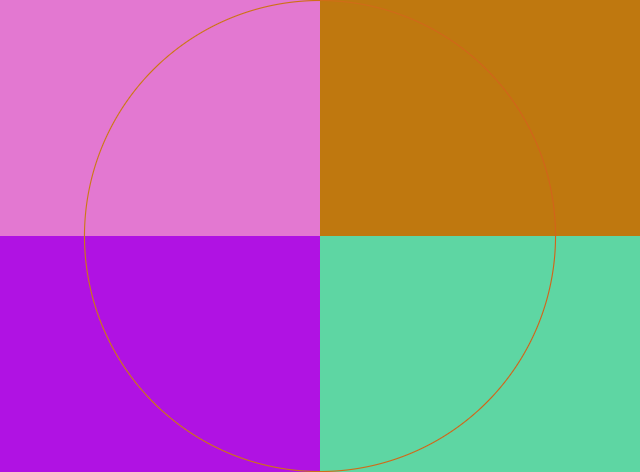
Give the GLSL for this background, as a WebGL 2 fragment shader.

```glsl
#version 300 es
precision highp float;

#define TOP_LEFT vec3(0.89, 0.47, 0.82)
#define TOP_RIGHT vec3(0.75, 0.47, 0.06)
#define BOTTOM_LEFT vec3(0.69, 0.07, 0.89)
#define BOTTOM_RIGHT vec3(0.37, 0.84, 0.64)
#define RING_LEFT vec3(0.80, 0.47, 0.08)
#define RING_RIGHT vec3(0.82, 0.39, 0.10)
#define RING_RADIUS 0.499
#define RING_WIDTH 0.0024

uniform vec2 u_resolution;
out vec4 outColor;

// Coverage of the positive side of an edge, softened over one pixel
float edgeCoverage(float signedDistance, float pixel) {
  return clamp(signedDistance / pixel + 0.5, 0.0, 1.0);
}

// Four flat panels meeting at the centre
vec3 quadrants(vec2 p, float pixel) {
  float right = edgeCoverage(p.x, pixel);
  float top = edgeCoverage(p.y, pixel);
  vec3 lower = mix(BOTTOM_LEFT, BOTTOM_RIGHT, right);
  vec3 upper = mix(TOP_LEFT, TOP_RIGHT, right);
  return mix(lower, upper, top);
}

// Thin circular outline
float ringCoverage(vec2 p, float pixel) {
  float d = abs(length(p) - RING_RADIUS);
  return edgeCoverage(0.5 * RING_WIDTH - d, pixel);
}

void main() {
  // Centred coordinates, one unit per canvas height
  float pixel = 1.0 / u_resolution.y;
  vec2 p = (gl_FragCoord.xy - 0.5 * u_resolution) * pixel;

  vec3 color = quadrants(p, pixel);

  // Ring tint shifts from amber to red-orange across its width
  float across = smoothstep(-RING_RADIUS, RING_RADIUS, p.x);
  vec3 ringColor = mix(RING_LEFT, RING_RIGHT, across);
  color = mix(color, ringColor, ringCoverage(p, pixel));

  outColor = vec4(color, 1.0);
}
```
